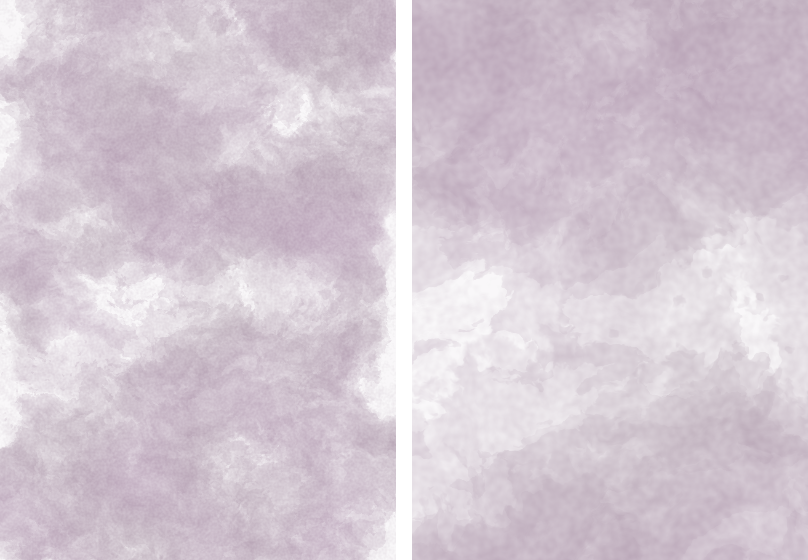
Left: the whole. Right: its middle third, enlarged.
This texture is drawn by a WebGL 1 fragment shader. Its source:

```glsl
precision highp float;
// Layered mauve watercolour washes with ragged edges on white paper.
uniform vec2 u_resolution;

vec2 hash2(vec2 p) {
  vec3 q = fract(vec3(p.xyx) * vec3(0.1031, 0.1030, 0.0973));
  q += dot(q, q.yzx + 33.33);
  return fract((q.xx + q.yz) * q.zy);
}

vec2 gradientAt(vec2 cell) {
  float angle = 6.2832 * hash2(cell).x;
  return vec2(cos(angle), sin(angle));
}

float noise(vec2 p) {
  vec2 i = floor(p), f = fract(p);
  vec2 u = f * f * f * (f * (f * 6.0 - 15.0) + 10.0);
  vec2 e = vec2(1.0, 0.0);
  float low = mix(dot(gradientAt(i), f), dot(gradientAt(i + e), f - e), u.x);
  float high = mix(dot(gradientAt(i + e.yx), f - e.yx),
                   dot(gradientAt(i + 1.0), f - 1.0), u.x);
  return mix(low, high, u.y);
}

mat2 rotate(float a) {
  return mat2(cos(a), sin(a), -sin(a), cos(a));
}

float fbm(vec2 p) {
  float sum = 0.0, amp = 1.0;
  for (int i = 0; i < 7; i++) {
    sum += amp * noise(p);
    p = rotate(0.6) * p * 2.03 + 17.3;
    amp *= 0.56;
  }
  return sum;
}

// Diagonal brush marks whose direction changes from place to place
float bristles(vec2 p, vec2 scale) {
  float rising = noise(rotate(-0.75) * p * scale + 40.0);
  float falling = noise(rotate(0.85) * p * scale + 70.0);
  return mix(rising, falling, smoothstep(-0.12, 0.12, noise(p * 4.0 + 9.0)));
}

float pool(vec2 p, vec2 centre, vec2 size) {
  vec2 d = (p - centre) / size;
  return exp(-dot(d, d));
}

// Where pigment gathers (positive) and where paper stays bare (negative)
float pigmentLayout(vec2 p, float width) {
  float gather = 0.25 * noise(p * 2.3 + 3.0);
  gather += 0.6 * pool(p, vec2(0.65, 0.95), vec2(0.15, 0.09));
  gather += 0.6 * pool(p, vec2(0.53, 0.60), vec2(0.11, 0.05));
  gather += 0.2 * pool(p, vec2(0.20, 0.70), vec2(0.15, 0.20));
  gather += 0.25 * pool(p, vec2(0.25, 0.17), vec2(0.25, 0.12));
  gather -= 0.5 * pool(p, vec2(0.44, 0.48), vec2(0.13, 0.05));
  gather -= 0.4 * pool(p, vec2(0.54, 0.80), vec2(0.11, 0.07));
  gather -= 0.4 * pool(p, vec2(0.07, 0.30), vec2(0.09, 0.05));
  gather -= 0.3 * pool(p, vec2(0.25, 0.49), vec2(0.09, 0.07));
  float margin = min(p.x, width - p.x);
  float bare = smoothstep(-0.2, 0.2, noise(vec2(p.x * 2.0, p.y * 4.5) + 5.0));
  return gather - 0.8 * bare * exp(-max(margin, 0.0) / 0.03);
}

// Tiny droplets, one candidate per grid cell
float droplets(vec2 p) {
  vec2 cell = floor(p * 75.0);
  vec2 seed = hash2(cell + 11.0);
  float d = length(fract(p * 75.0) - 0.3 - 0.4 * seed);
  float radius = 0.06 + 0.12 * seed.y;
  return step(0.8, hash2(cell + 53.0).x) * (1.0 - smoothstep(radius, radius + 0.12, d));
}

void main() {
  vec2 p = gl_FragCoord.xy / u_resolution.y;
  float width = u_resolution.x / u_resolution.y;

  vec2 warp = vec2(fbm(p * 8.0 + 2.0), fbm(p * 8.0 + 31.0));
  vec2 q = p + 0.022 * warp;
  float gather = pigmentLayout(q, width);
  float hairs = bristles(p + 0.012 * warp, vec2(45.0, 130.0));

  // Transparent washes, each crisp in some places and feathered in others
  float bare = 0.93;
  for (int i = 0; i < 5; i++) {
    float k = float(i);
    vec2 offset = vec2(13.7, 7.9) * (k + 1.0);
    float dry = smoothstep(0.0, 0.3, noise(p * 5.0 + offset.yx));
    float depth = fbm(q * vec2(3.2, 4.4) * (1.0 + 0.2 * k) + offset);
    depth += 0.07 + gather + 0.2 * dry * hairs;
    float softness = 0.015 + 0.1 * smoothstep(0.0, 0.35, noise(p * 4.0 - offset));
    float cover = 0.6 * smoothstep(-softness, softness, depth)
                + 0.4 * smoothstep(-0.1, 0.4, depth);
    bare *= 1.0 - 0.31 * cover;
  }

  // Mottling, sponged flecks, blurred strokes and paper grain
  float tone = 1.0 - bare;
  tone += 0.11 * fbm(p * 11.0 + 60.0) + 0.13 * fbm(q * 45.0);
  float sponge = smoothstep(0.1, 0.3, fbm(q * 38.0 + 25.0));
  tone -= 0.09 * sponge * smoothstep(-0.1, 0.25, noise(p * 6.0 + 33.0));
  tone += 0.06 * bristles(q, vec2(11.0, 26.0)) + 0.04 * hairs;
  tone += 0.13 * noise(p * 210.0);
  float scatter = smoothstep(0.0, 0.2, noise(p * 5.0 + 80.0) - 0.3 * gather);
  tone += 0.15 * scatter * droplets(q) * smoothstep(0.7, 0.3, tone);
  tone = clamp(tone, 0.0, 1.0);

  vec3 paper = vec3(0.975, 0.97, 0.975);
  vec3 mauve = vec3(0.73, 0.655, 0.722);
  vec3 colour = mix(paper, mauve, tone);
  colour += 0.02 * tone * noise(p * 6.0 + 21.0) * vec3(-0.5, 0.8, -0.8);
  gl_FragColor = vec4(colour, 1.0);
}
```
